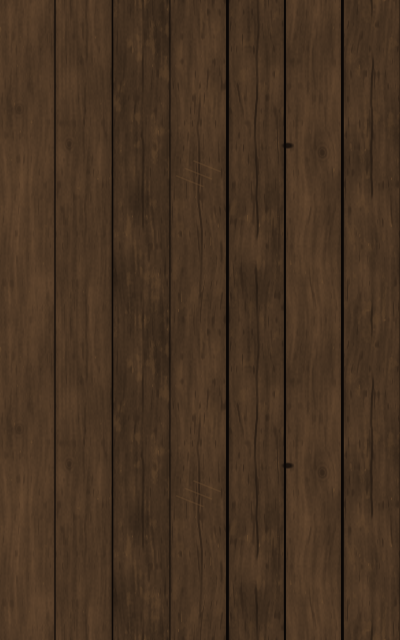
This texture is drawn by a Shadertoy shader. Its source:

```glsl
// Seven dark, weathered vertical wood planks whose grain tiles twice down the canvas.

const float PLANK_WIDTH = 0.1437;   // share of the canvas width
const float PLANK_SHIFT = 0.0062;
const float TILES_DOWN = 2.0;
const float TILE_LENGTH = 5.57;     // tile height in plank widths

const vec3 GAP_COLOR = vec3(0.035, 0.022, 0.018);
const vec3 WOOD_DARK = vec3(0.17, 0.12, 0.08);
const vec3 WOOD_MID = vec3(0.295, 0.213, 0.142);
const vec3 WOOD_WORN = vec3(0.43, 0.31, 0.19);

// Per plank: brightness, amount of wear, crack strength
const vec3 PLANKS[7] = vec3[7](
    vec3(1.06, 0.20, 0.10), vec3(1.00, 0.15, 0.25), vec3(0.86, 0.70, 0.55),
    vec3(0.98, 0.35, 0.60), vec3(0.92, 0.50, 0.75), vec3(1.04, 0.20, 0.15),
    vec3(0.94, 0.60, 0.70));

// Per plank: knot position across, along, and strength
const vec3 KNOTS[7] = vec3[7](
    vec3(0.38, 0.66, 0.5), vec3(0.25, 0.55, 0.6), vec3(0.60, 0.25, 0.3),
    vec3(0.55, 0.52, 0.3), vec3(0.45, 0.17, 0.3), vec3(0.65, 0.523, 0.9),
    vec3(0.30, 0.80, 0.3));

// Per seam: half width in canvas widths, darkness
const vec2 SEAMS[8] = vec2[8](
    vec2(0.0010, 0.4), vec2(0.0014, 0.8), vec2(0.0018, 0.9), vec2(0.0011, 0.7),
    vec2(0.0031, 1.0), vec2(0.0023, 1.0), vec2(0.0031, 1.0), vec2(0.0010, 0.4));

float hash(vec3 p) {
    p = fract(p * vec3(0.1031, 0.1130, 0.0973));
    p += dot(p, p.yzx + 33.33);
    return fract((p.x + p.y) * p.z);
}

// Value noise that repeats along y
float noise(vec2 p, float period, float seed) {
    vec2 cell = floor(p), f = p - cell;
    f = f * f * (3.0 - 2.0 * f);
    vec2 row = mod(vec2(cell.y, cell.y + 1.0), period);
    float low = mix(hash(vec3(cell.x, row.x, seed)), hash(vec3(cell.x + 1.0, row.x, seed)), f.x);
    float high = mix(hash(vec3(cell.x, row.y, seed)), hash(vec3(cell.x + 1.0, row.y, seed)), f.x);
    return mix(low, high, f.y);
}

float fbm(vec2 p, float period, float seed) {
    float sum = 0.0, weight = 0.5;
    for (int i = 0; i < 4; i++) {
        sum += weight * noise(p, period, seed + float(i) * 7.0);
        p *= 2.0;
        period *= 2.0;
        weight *= 0.5;
    }
    return sum / 0.9375;
}

float segmentDistance(vec2 p, vec2 a, vec2 b) {
    vec2 d = b - a;
    return length(p - a - d * clamp(dot(p - a, d) / dot(d, d), 0.0, 1.0));
}

// Offset from a point, wrapped along the tile, in plank widths
vec2 tileOffset(vec2 p, vec2 center) {
    return vec2(p.x - center.x, (fract(p.y - center.y + 0.5) - 0.5) * TILE_LENGTH);
}

vec3 plankColor(vec2 p, int index) {
    vec3 plank = PLANKS[index], knot = KNOTS[index];
    float seed = float(index) * 41.0 + 5.0;

    // Grain lines spread around the knot
    vec2 d = tileOffset(p, knot.xy);
    float spread = exp(-dot(d * vec2(4.0, 2.2), d * vec2(4.0, 2.2)));
    float across = p.x - 0.6 * knot.z * d.x * spread;
    across += 0.14 * (noise(vec2(p.x * 1.5, p.y * 5.0), 5.0, seed) - 0.5);

    float coarse = fbm(vec2(across * 9.0, p.y * 4.0), 4.0, seed + 1.0) - 0.5;
    float fine = noise(vec2(across * 26.0, p.y * 12.0), 12.0, seed + 2.0) - 0.5;
    float patches = fbm(vec2(p.x * 2.5, p.y * 8.0), 8.0, seed + 3.0) - 0.5;
    float grit = noise(vec2(p.x * 42.0, p.y * 130.0), 130.0, seed + 4.0) - 0.5;
    float tone = plank.x + 0.30 * coarse + 0.15 * fine + 0.30 * patches + 0.08 * grit;
    vec3 color = WOOD_MID * tone;

    // Rubbed patches and pale chips
    float rub = fbm(vec2(p.x * 7.0, p.y * 22.0), 22.0, seed + 5.0);
    float chip = noise(vec2(p.x * 20.0, p.y * 34.0), 34.0, seed + 6.0);
    color = mix(color, WOOD_WORN, plank.y * 0.45 * smoothstep(0.56, 0.82, rub + 0.2 * fine));
    color = mix(color, WOOD_WORN, 0.5 * smoothstep(0.9, 1.0, chip) * smoothstep(0.5, 0.65, rub));

    // Short dark pores and one wandering crack
    float pore = noise(vec2(across * 24.0, p.y * 26.0), 26.0, seed + 8.0);
    color = mix(color, WOOD_DARK, (0.2 + 0.5 * plank.z) * smoothstep(0.72, 0.98, pore));
    float path = 0.52 + 0.14 * (fbm(vec2(0.5, p.y * 5.0), 5.0, seed + 9.0) - 0.5);
    float broken = smoothstep(0.35, 0.6, noise(vec2(0.5, p.y * 9.0), 9.0, seed + 10.0));
    float crack = 1.0 - smoothstep(0.006, 0.03, abs(p.x - path));
    color = mix(color, WOOD_DARK * 0.8, plank.z * broken * crack);

    // Ringed knot
    float radius = length(d * vec2(1.0, 0.8)) + 0.025 * coarse;
    float rings = 0.5 + 0.5 * cos(radius * 95.0);
    float core = 1.0 - smoothstep(0.02, 0.07, radius);
    float halo = (1.0 - smoothstep(0.05, 0.18, radius)) * rings;
    return mix(color, WOOD_DARK, knot.z * max(0.7 * core, 0.4 * halo));
}

void mainImage(out vec4 fragColor, in vec2 fragCoord) {
    vec2 uv = fragCoord / iResolution.xy;
    float position = (uv.x + PLANK_SHIFT) / PLANK_WIDTH;
    int index = clamp(int(floor(position)), 0, 6);
    vec2 p = vec2(position - float(index), fract(uv.y * TILES_DOWN));
    vec3 color = plankColor(p, index);

    // Slanted scuffs on the fourth plank
    for (int i = 0; i < 3; i++) {
        vec2 start = vec2(0.12 + 0.15 * float(i), 0.13 * float(i));
        vec2 q = tileOffset(vec2(position - 3.0, p.y), vec2(0.0, 0.45));
        float scuff = 1.0 - smoothstep(0.003, 0.025, segmentDistance(q, start, start + vec2(0.45, -0.18)));
        color = mix(color, WOOD_WORN, 0.3 * scuff);
    }

    // Notch at the left edge of the sixth plank
    float notch = length(tileOffset(vec2(position - 5.0, p.y), vec2(0.05, 0.545)) * vec2(0.7, 1.3));
    color = mix(color, GAP_COLOR, 0.75 * (1.0 - smoothstep(0.03, 0.09, notch)));

    // Shaded plank edges and dark seams
    float nearest = round(position);
    vec2 seam = SEAMS[clamp(int(nearest), 0, 7)];
    float edge = abs(position - nearest) * PLANK_WIDTH;
    float pixel = 1.0 / iResolution.x;
    color *= 1.0 - 0.25 * seam.y * exp(-edge * 220.0);
    float gap = 1.0 - smoothstep(seam.x - 0.5 * pixel, seam.x + 0.7 * pixel, edge);
    fragColor = vec4(mix(color, GAP_COLOR, seam.y * gap), 1.0);
}
```
